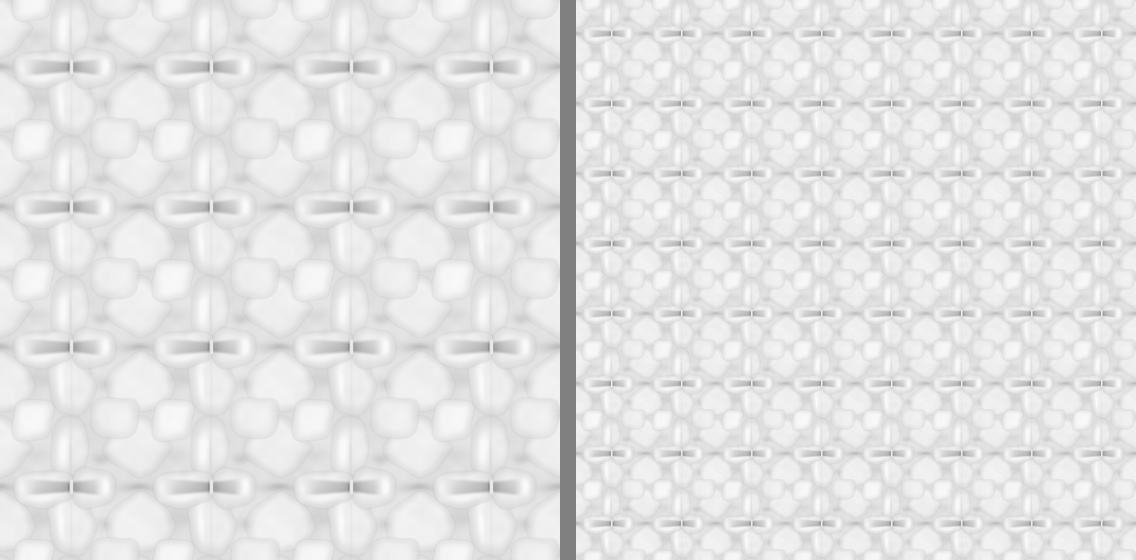
Left: one tile. Right: repeated 2 by 2.
Give the GLSL for this texture map, as a three.js fragment shader.

```glsl
// Pale quilted relief, 4 by 4 repeats: each has a pinched bow with a knot,
// long petals above and below it, and square and diamond cushions between.
// Soft superellipse pads are layered over wrapping noise, then lit by spots.
varying vec2 vUv;

float hash(vec2 p) {
  return fract(sin(dot(p, vec2(127.1, 311.7))) * 43758.5453);
}

// Value noise that wraps every "period" lattice steps
float noise(vec2 p, float period) {
  vec2 i = floor(p), f = fract(p);
  f = f * f * (3.0 - 2.0 * f);
  vec2 a = mod(i, period), b = mod(i + 1.0, period);
  return mix(mix(hash(a), hash(vec2(b.x, a.y)), f.x),
             mix(hash(vec2(a.x, b.y)), hash(b), f.x), f.y);
}

// Offset from a centre, wrapped into one repeat
vec2 offset(vec2 p, vec2 centre) {
  return fract(p - centre + 0.5) - 0.5;
}

float spot(vec2 p, vec2 centre, vec2 radius) {
  vec2 q = offset(p, centre) / radius;
  return exp(-dot(q, q));
}

// Inflated pad: power 1 is a diamond, 2 an ellipse, 4 nearly a box
void pad(inout float shade, vec2 p, vec2 centre, vec2 size, float power, float tone, float cover) {
  vec2 q = pow(abs(offset(p, centre)) / size + 1e-4, vec2(power));
  float d = (pow(q.x + q.y, 1.0 / power) - 1.0) * min(size.x, size.y);
  float body = tone - 0.07 * smoothstep(-0.075, 0.0, d);
  shade = mix(shade, body, cover * (1.0 - smoothstep(-0.012, 0.008, d)));
  shade -= 0.028 * cover * exp(-d * d / 0.00004);
}

void main() {
  vec2 cell = vUv * 4.0 - vec2(0.51, 0.526);
  vec2 k = offset(cell, vec2(0.0));
  vec2 warp = vec2(noise(cell * 7.0, 7.0), noise(cell * 7.0 + 3.5, 7.0)) - 0.5;
  vec2 p = cell + 0.045 * warp;

  // Cloth between the pads
  float shade = 0.875 + 0.05 * (noise(cell * 5.0, 5.0) - 0.5);

  // Diamond and square cushions
  pad(shade, p, vec2(0.49, -0.27), vec2(0.27, 0.22), 1.5, 0.94, 0.85);
  pad(shade, p, vec2(0.48, 0.27), vec2(0.25, 0.22), 1.4, 0.935, 0.85);
  pad(shade, p, vec2(0.31, 0.5), vec2(0.16, 0.145), 3.5, 0.94, 0.85);
  pad(shade, p, vec2(-0.28, 0.48), vec2(0.145, 0.145), 3.5, 0.955, 0.95);

  // Hollows beside the cushions
  shade -= 0.13 * spot(p, vec2(0.47, -0.015), vec2(0.1, 0.03));
  shade -= 0.08 * spot(p, vec2(0.22, 0.21), vec2(0.07, 0.04));
  shade -= 0.07 * spot(p, vec2(0.22, -0.26), vec2(0.05, 0.045));
  shade -= 0.035 * spot(p, vec2(-0.22, -0.22), vec2(0.1, 0.06));
  shade -= 0.04 * spot(p, vec2(-0.24, 0.21), vec2(0.1, 0.05));

  // Petals with a centre fold and glossy ridges
  pad(shade, p, vec2(0.0, -0.27), vec2(0.165, 0.23), 2.6, 0.93, 0.85);
  pad(shade, p, vec2(-0.01, 0.27), vec2(0.125, 0.22), 3.0, 0.925, 0.85);
  shade += 0.055 * spot(p, vec2(-0.07, -0.25), vec2(0.025, 0.14));
  shade += 0.06 * spot(p, vec2(-0.065, 0.26), vec2(0.025, 0.13));
  shade += 0.03 * spot(p, vec2(0.085, 0.25), vec2(0.03, 0.11));
  shade -= 0.055 * spot(cell, vec2(-0.005, 0.25), vec2(0.01, 0.16));
  shade -= 0.03 * spot(cell, vec2(0.0, -0.27), vec2(0.008, 0.17));

  // Bow loops and their bright rims
  pad(shade, p, vec2(-0.205, -0.015), vec2(0.21, 0.13), 2.8, 0.935, 0.9);
  pad(shade, p, vec2(0.15, -0.015), vec2(0.165, 0.135), 2.6, 0.93, 0.9);
  shade += 0.06 * spot(p, vec2(-0.365, 0.0), vec2(0.03, 0.07));
  shade += 0.07 * spot(p, vec2(0.245, -0.01), vec2(0.03, 0.06));
  shade += 0.03 * spot(p, vec2(-0.2, 0.08), vec2(0.15, 0.02));
  shade += 0.03 * spot(p, vec2(-0.2, -0.085), vec2(0.15, 0.025));

  // Shaded wedges pinched in towards the knot
  float reach = abs(k.x) / (k.x < 0.0 ? 0.34 : 0.22);
  float spread = mix(0.035, 0.062, min(reach, 1.0));
  float wedge = 1.0 - smoothstep(spread - 0.018, spread + 0.014, abs(k.y + 0.004));
  wedge *= 1.0 - smoothstep(0.7, 1.05, reach);
  shade -= wedge * (mix(0.24, 0.06, min(reach, 1.0)) - 0.7 * k.y);

  // Knot: a short pale bar with a dark left edge
  shade -= 0.12 * spot(cell, vec2(-0.017, -0.004), vec2(0.009, 0.045));
  vec2 b = abs(k + vec2(0.0, 0.005)) - vec2(0.006, 0.042);
  float bar = length(max(b, 0.0)) + min(max(b.x, b.y), 0.0) - 0.007;
  shade = mix(shade, 0.93 - 4.0 * abs(k.x - 0.003), 1.0 - smoothstep(-0.004, 0.004, bar));

  // Fine crumple, and a slight drift from repeat to repeat
  shade += 0.022 * (noise(cell * 16.0, 16.0) - 0.5) + 0.012 * (noise(vUv * 24.0, 24.0) - 0.5);
  gl_FragColor = vec4(vec3(clamp(shade + 0.008, 0.0, 0.975)), 1.0);
}
```
